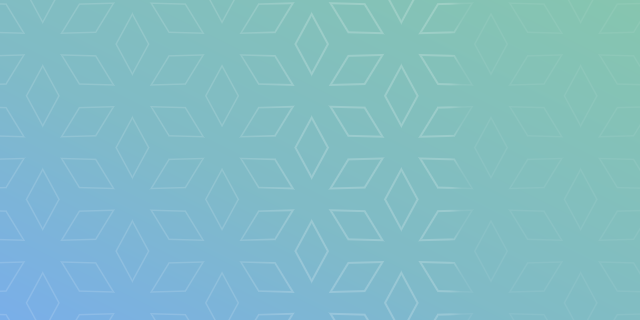
Give the GLSL for this pattern, as a Shadertoy shader.

```glsl
// Pale outlined rhombi on a diagonal blue-to-green gradient.
// Each rhombus lies along an edge of a triangular lattice, so six form a star;
// one hexagonal cell is folded by symmetry so a single distance suffices.

#define PITCH 0.3235                // distance between star centres
#define STAR_CENTRE vec2(0.974, 0.7005)
#define RHOMB_HALF vec2(0.0937, 0.0508) // half length, half width
#define THIN_LINE 0.0045            // full line widths
#define WIDE_LINE 0.0062
#define LEFT_ALPHA 0.14             // line strength in the three zones
#define MIDDLE_ALPHA 0.20
#define RIGHT_ALPHA 0.065
#define GRADIENT_KNEE 0.40
#define BLUE vec3(0.475, 0.683, 0.915)
#define TEAL vec3(0.500, 0.732, 0.780)
#define GREEN vec3(0.525, 0.775, 0.685)

// Offset from the nearest star centre
vec2 hexCell(vec2 p) {
    vec2 size = PITCH * vec2(sqrt(3.0), 1.0);
    vec2 a = mod(p + 0.5 * size, size) - 0.5 * size;
    vec2 b = mod(p, size) - 0.5 * size;
    return dot(a, a) < dot(b, b) ? a : b;
}

// Coordinates along and across the nearest of six star arms
vec2 foldToArm(vec2 q) {
    q = abs(q);
    vec2 axis = vec2(0.5 * sqrt(3.0), 0.5);
    vec2 slanted = vec2(dot(q, axis), dot(q, vec2(-axis.y, axis.x)));
    return q.y > slanted.x ? q.yx : slanted;
}

// Signed distance to the edges of a rhombus
float rhombus(vec2 p, vec2 halfSize) {
    vec2 normal = normalize(halfSize.yx);
    return dot(abs(p), normal) - halfSize.x * normal.x;
}

vec3 background(vec2 uv) {
    float t = 0.5 * (uv.x + uv.y);
    vec3 lower = mix(BLUE, TEAL, clamp(t / GRADIENT_KNEE, 0.0, 1.0));
    return mix(lower, GREEN, clamp((t - GRADIENT_KNEE) / (1.0 - GRADIENT_KNEE), 0.0, 1.0));
}

void mainImage(out vec4 fragColor, in vec2 fragCoord) {
    vec2 uv = fragCoord / iResolution.xy;
    vec2 p = fragCoord / iResolution.y;
    float pixel = 1.0 / iResolution.y;

    // Outline distance
    vec2 arm = foldToArm(hexCell(p - STAR_CENTRE));
    float d = abs(rhombus(arm - vec2(0.5 * PITCH, 0.0), RHOMB_HALF));

    // Lines strengthen toward the middle, then fade at the right
    float middle = smoothstep(0.36, 0.49, uv.x);
    float right = smoothstep(0.700, 0.725, uv.x);
    float alpha = mix(mix(LEFT_ALPHA, MIDDLE_ALPHA, middle), RIGHT_ALPHA, right);
    float width = mix(THIN_LINE, WIDE_LINE, middle * (1.0 - right));
    float line = clamp((0.5 * width - d) / pixel + 0.5, 0.0, 1.0);

    fragColor = vec4(mix(background(uv), vec3(1.0), alpha * line), 1.0);
}
```
